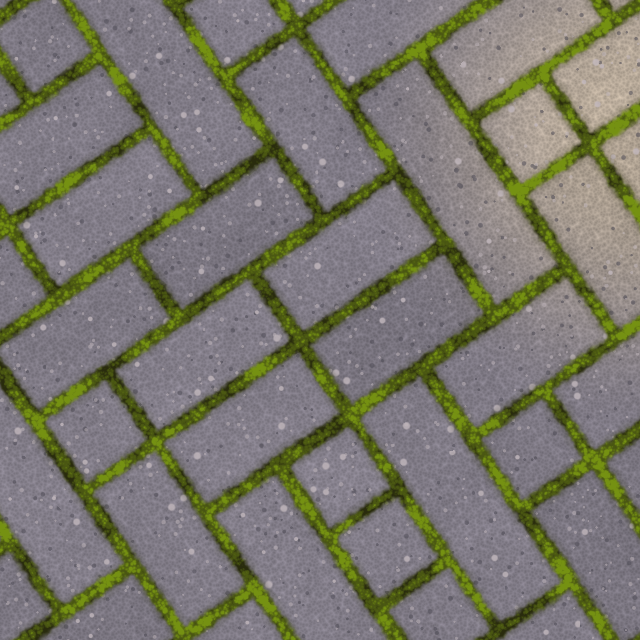
A three.js fragment shader for this texture:

```glsl
varying vec2 vUv;

const float PITCH = 0.137;
const vec2 GRID_ORIGIN = vec2(-0.053, 0.297);
const float GRID_ANGLE = 0.602;
const float HALF_JOINT = 0.072;
const float CORNER = 0.05;

const vec3 STONE = vec3(0.505, 0.485, 0.53);
const vec3 STONE_LIT = vec3(0.72, 0.665, 0.60);
const vec3 PALE_GRIT = vec3(0.76, 0.72, 0.74);
const vec3 DARK_GRIT = vec3(0.30, 0.29, 0.33);
const vec3 MOSS_DARK = vec3(0.16, 0.17, 0.05);
const vec3 MOSS_MID = vec3(0.29, 0.34, 0.07);
const vec3 MOSS_BRIGHT = vec3(0.46, 0.57, 0.07);

float hash(vec2 p) {
  vec3 q = fract(p.xyx * 0.1031);
  q += dot(q, q.yzx + 33.33);
  return fract((q.x + q.y) * q.z);
}

vec2 hash2(vec2 p) {
  return vec2(hash(p), hash(p + 57.3));
}

// Cellular noise: distance to the nearest point, and its random value
vec2 cellular(vec2 p) {
  vec2 base = floor(p);
  vec2 nearest = vec2(9.0, 0.0);
  for (int y = -1; y <= 1; y++) {
    for (int x = -1; x <= 1; x++) {
      vec2 cell = base + vec2(float(x), float(y));
      float d = distance(p, cell + hash2(cell));
      if (d < nearest.x) nearest = vec2(d, hash(cell + 19.7));
    }
  }
  return nearest;
}

// Layered, warped sines, about -1 to 1
float waves(vec2 p) {
  float sum = 0.0;
  float amp = 0.5;
  for (int i = 0; i < 4; i++) {
    p = mat2(0.8, 0.6, -0.6, 0.8) * p * 1.7 + 1.3;
    sum += amp * sin(p.x + 1.5 * sin(p.y));
    amp *= 0.6;
  }
  return sum;
}

float wrap(float x, float n) {
  return floor(mod(x + 0.5, n));
}

// Stone covering a grid cell: corner in xy, size in zw
vec4 stoneAt(vec2 cell) {
  float band = floor((cell.y - 0.5) / 3.0);
  float row = wrap(cell.y - 1.0, 3.0);
  bool odd = wrap(band, 2.0) > 0.5;
  bool split = wrap(band, 4.0) == 1.0;
  float col = wrap(cell.x - (odd ? 1.0 : 3.0), 6.0);
  vec2 offset = vec2(0.0);
  vec2 size = vec2(1.0);
  if (col == 0.0 || (split && col == 4.0)) {
    offset.y = row;
    size.y = 3.0;
  } else if (row == 0.0 && col == (odd ? 3.0 : 5.0)) {
    offset.y = 1.0;
    size.y = 2.0;
  } else if (row == 0.0) {
    if (col < 2.5 || !odd) {
      offset.x = wrap(col - 1.0, 2.0);
      size.x = 2.0;
    }
  } else if (col == 1.0) {
    size.y = row;
  } else if (!(split && col == 5.0)) {
    offset.x = wrap(col, 2.0);
    size.x = 2.0;
  }
  return vec4(cell - offset, size);
}

float roundedBox(vec2 p, vec2 halfSize, float radius) {
  vec2 q = abs(p) - halfSize + radius;
  return length(max(q, 0.0)) + min(max(q.x, q.y), 0.0) - radius;
}

float specks(vec2 p, float share, float radius) {
  vec2 c = cellular(p);
  float r = radius * (0.6 + 0.8 * fract(c.y * 37.0));
  return step(1.0 - share, c.y) * (1.0 - smoothstep(0.5 * r, r, c.x));
}

vec3 stoneColor(vec2 p, vec2 id, float glow) {
  vec3 col = mix(STONE, STONE_LIT, glow);
  float grain = 0.15 * (cellular(p * 27.0).x - 0.48);
  grain += 0.09 * (cellular(p * 13.0 + 4.0).x - 0.48);
  grain += 0.025 * waves(p * 2.2 + id);
  col *= 1.0 + 1.3 * grain + 0.09 * (hash(id + 3.1) - 0.5);
  col = mix(col, DARK_GRIT, 0.55 * specks(p * 9.0 + 31.0, 0.16, 0.24));
  col = mix(col, PALE_GRIT, 0.5 * specks(p * 11.0, 0.14, 0.26));
  return mix(col, PALE_GRIT, 0.8 * specks(p * 5.0 + 8.0, 0.09, 0.20));
}

vec3 mossColor(vec2 p, float depth, float glow) {
  float tone = 0.40 + 0.36 * waves(p * 2.6);
  tone += 0.55 * (0.48 - cellular(p * 11.0).x);
  tone += 0.40 * (0.48 - cellular(p * 25.0).x);
  tone += 0.25 * smoothstep(0.0, 0.07, depth) + 0.15 * glow;
  vec3 col = mix(MOSS_DARK, MOSS_MID, smoothstep(0.1, 0.5, tone));
  return mix(col, MOSS_BRIGHT, smoothstep(0.5, 0.95, tone));
}

void main() {
  // Tilted paving grid, rows counted downwards
  vec2 canvas = vec2(vUv.x, 1.0 - vUv.y);
  float c = cos(GRID_ANGLE);
  float s = sin(GRID_ANGLE);
  vec2 turned = vec2(c * canvas.x - s * canvas.y, s * canvas.x + c * canvas.y);
  vec2 grid = (turned - GRID_ORIGIN) / PITCH;

  // Stone outline with uneven edges
  vec4 stone = stoneAt(floor(grid));
  vec2 shift = 0.03 * (hash2(stone.xy) - 0.5);
  vec2 local = grid - stone.xy - 0.5 * stone.zw - shift;
  float edge = roundedBox(local, 0.5 * stone.zw - HALF_JOINT, CORNER);
  edge += 0.014 * waves(grid * 3.0) + 0.035 * (cellular(grid * 12.0).x - 0.48);

  // Warm light from the upper right
  float glow = 1.0 - smoothstep(0.08, 0.48, distance(vUv, vec2(1.02, 0.80)));

  vec3 paving = stoneColor(grid, stone.xy, glow);
  paving = mix(paving, MOSS_DARK, 0.22 * smoothstep(-0.10, 0.0, edge));
  vec3 moss = mossColor(grid, edge, glow);
  gl_FragColor = vec4(mix(paving, moss, smoothstep(-0.035, 0.025, edge)), 1.0);
}
```
